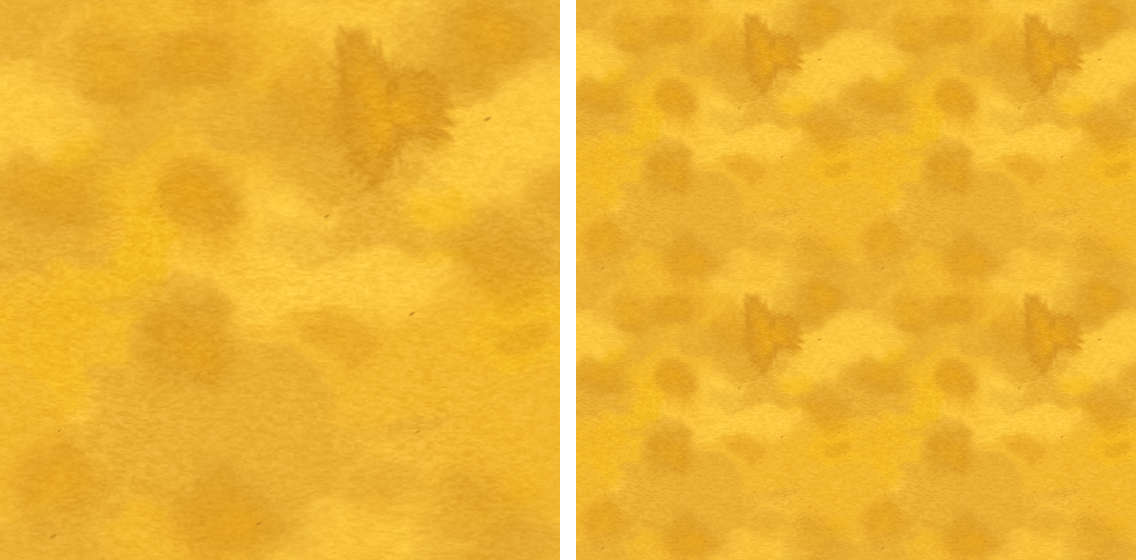
Left, the tile; right, the same tile 2 across and 2 down.
Reproduce this texture procedurally as a WebGL 1 fragment shader.

```glsl
precision highp float;
uniform vec2 u_resolution;

const vec3 LIGHT = vec3(0.985, 0.785, 0.255);
const vec3 GOLD  = vec3(0.950, 0.715, 0.185);
const vec3 VIVID = vec3(0.960, 0.735, 0.130);
const vec3 DUSTY = vec3(0.905, 0.680, 0.205);
const vec3 OCHRE = vec3(0.900, 0.640, 0.100);
const vec3 UMBER = vec3(0.845, 0.585, 0.135);

const vec2 WASH_PERIOD = vec2(3.0, 5.0);
const vec2 FINE_FIBRE = vec2(75.0, 190.0);
const vec2 FINE_GRAIN = vec2(170.0, 290.0);
const float STAIN_CELLS = 4.0;
const float STAIN_STRENGTH = 0.85;
const float SPECK_CELLS = 6.0;
const float GRAIN_STRENGTH = 0.045;
const vec2 BLOT_CENTER = vec2(0.69, 0.81);
const float BLOT_RADIUS = 0.108;
const float BLOT_RAYS = 64.0;
const float TAU = 6.28318;

float hash(vec2 p, float seed) {
  vec3 q = fract(vec3(p.xyx + seed * 17.37) * 0.1031);
  q += dot(q, q.yzx + 33.33);
  return fract((q.x + q.y) * q.z);
}

// Value noise that wraps after period cells
float noise(vec2 p, vec2 period, float seed) {
  vec2 i = floor(p);
  vec2 f = p - i;
  f = f * f * f * (f * (f * 6.0 - 15.0) + 10.0);
  vec2 a = mod(i, period);
  vec2 b = mod(i + 1.0, period);
  return mix(mix(hash(a, seed), hash(vec2(b.x, a.y), seed), f.x),
             mix(hash(vec2(a.x, b.y), seed), hash(b, seed), f.x), f.y);
}

float fbm(vec2 uv, vec2 period, float seed) {
  float sum = 0.0;
  float amp = 0.533;
  for (int i = 0; i < 4; i++) {
    sum += amp * noise(uv * period, period, seed + float(i));
    period *= 2.0;
    amp *= 0.5;
  }
  return sum;
}

// Soft round stains, one per cell: x is coverage, y is the richer core
vec2 stains(vec2 uv) {
  vec2 p = uv * STAIN_CELLS;
  vec2 clear = vec2(1.0);
  for (int y = -1; y <= 1; y++) {
    for (int x = -1; x <= 1; x++) {
      vec2 cell = floor(p) + vec2(float(x), float(y));
      vec2 id = mod(cell, STAIN_CELLS);
      vec2 center = cell + 0.2 + 0.6 * vec2(hash(id, 11.0), hash(id, 12.0));
      float radius = mix(0.25, 0.58, hash(id, 13.0));
      float strength = hash(id, 14.0);
      float d = length((p - center) * vec2(0.85, 1.15)) / radius;
      clear *= 1.0 - strength * vec2(1.0 - smoothstep(0.25, 1.0, d),
                                     1.0 - smoothstep(0.0, 0.7, d));
    }
  }
  return 1.0 - clear;
}

// Feathered blot whose rim breaks into fine rays
vec2 blot(vec2 uv) {
  vec2 d = fract(uv - BLOT_CENTER + 0.5) - 0.5;
  float r = length(d);
  float turn = atan(d.y, d.x + 0.00001) / TAU;
  float lobes = 0.2 * sin(TAU * (3.0 * turn + 0.2)) + 0.12 * sin(TAU * (5.0 * turn + 0.6));
  float rays = noise(vec2(turn * BLOT_RAYS, r * 25.0), vec2(BLOT_RAYS), 21.0)
             + noise(vec2(turn * 2.0 * BLOT_RAYS, r * 40.0), vec2(2.0 * BLOT_RAYS), 22.0) - 1.0;
  float edge = r / BLOT_RADIUS - lobes - 0.2 * rays * smoothstep(0.3, 1.0, r / BLOT_RADIUS);
  return vec2(1.0 - smoothstep(0.8, 1.2, edge), 1.0 - smoothstep(0.1, 0.9, edge));
}

// Rare tiny slanted flecks
float specks(vec2 uv) {
  vec2 p = uv * SPECK_CELLS;
  vec2 id = mod(floor(p), SPECK_CELLS);
  vec2 d = fract(p) - 0.2 - 0.6 * vec2(hash(id, 31.0), hash(id, 32.0));
  d.y -= 0.4 * d.x;
  float size = mix(0.02, 0.06, hash(id, 33.0));
  float present = step(0.82, hash(id, 34.0));
  return present * (1.0 - smoothstep(0.3, 1.0, length(d * vec2(1.0, 1.8)) / size));
}

void main() {
  vec2 uv = gl_FragCoord.xy / u_resolution;
  vec2 warp = vec2(fbm(uv, vec2(6.0), 41.0), fbm(uv, vec2(6.0), 51.0)) - 0.5;
  vec2 soft = uv + 0.13 * warp;

  // Broad washes of pigment
  vec3 color = mix(LIGHT, GOLD, smoothstep(0.36, 0.64, fbm(soft, WASH_PERIOD, 1.0)));
  color = mix(color, VIVID, 0.85 * smoothstep(0.52, 0.70, fbm(soft, vec2(4.0, 5.0), 61.0)));
  color = mix(color, DUSTY, 0.9 * smoothstep(0.51, 0.69, fbm(soft, WASH_PERIOD, 71.0)));

  // Stains and the feathered blot
  vec2 stain = stains(soft);
  color = mix(color, mix(UMBER, OCHRE, stain.y), STAIN_STRENGTH * stain.x);
  vec2 feather = blot(uv + 0.05 * warp);
  color = mix(color, mix(UMBER, OCHRE, feather.y), 0.85 * feather.x);
  color = mix(color, UMBER * 0.85, 0.6 * specks(uv + 0.02 * warp));

  // Paper fibres, mostly horizontal
  vec2 paper = uv + vec2(0.0, 0.004 * sin(TAU * (3.0 * uv.x + 2.0 * uv.y))) + 0.03 * warp;
  float grain = noise(paper * FINE_FIBRE, FINE_FIBRE, 81.0)
              + noise(paper * FINE_GRAIN, FINE_GRAIN, 82.0) - 1.0;
  float roughness = mix(0.5, 1.4, fbm(uv, vec2(4.0), 91.0));
  color += GRAIN_STRENGTH * roughness * grain * vec3(0.8, 1.0, 1.0);

  gl_FragColor = vec4(clamp(color, 0.0, 1.0), 1.0);
}
```
